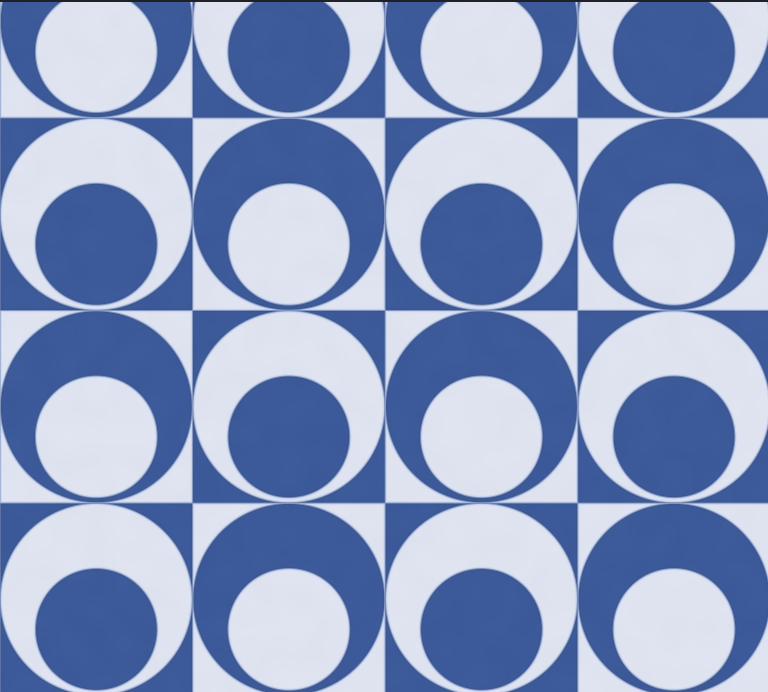
Write a WebGL 1 fragment shader that draws this pattern.

```glsl
precision highp float;

uniform vec2 u_resolution;

const vec3 LIGHT = vec3(0.875, 0.890, 0.940);
const vec3 BLUE = vec3(0.235, 0.350, 0.600);
const vec3 LIGHT_RIM = vec3(0.740, 0.810, 0.940);
const vec3 BLUE_RIM = vec3(0.240, 0.330, 0.530);
const vec3 BAR = vec3(0.120, 0.120, 0.150);

const float COLUMNS = 3.988;      // cells across the canvas width
const float ROW_SHIFT = 0.019;    // part of the bottom row cut off
const vec2 OUTER_CENTER = vec2(0.5, 0.5);
const float OUTER_RADIUS = 0.498;
const vec2 INNER_CENTER = vec2(0.5, 0.344);
const float INNER_RADIUS = 0.316;
const float EDGE_SOFTNESS = 0.005;
const float RIM_WIDTH = 0.013;
const float BAR_HEIGHT = 0.0028;  // share of the canvas height
const float MOTTLE_SCALE = 7.0;
const float MOTTLE_AMOUNT = 0.010;

vec2 randomGradient(vec2 p) {
  float angle = 6.2832 * fract(sin(dot(p, vec2(127.1, 311.7))) * 43758.5);
  return vec2(cos(angle), sin(angle));
}

float gradientNoise(vec2 p) {
  vec2 i = floor(p);
  vec2 f = p - i;
  vec2 u = f * f * f * (f * (f * 6.0 - 15.0) + 10.0);
  float a = dot(randomGradient(i), f);
  float b = dot(randomGradient(i + vec2(1.0, 0.0)), f - vec2(1.0, 0.0));
  float c = dot(randomGradient(i + vec2(0.0, 1.0)), f - vec2(0.0, 1.0));
  float d = dot(randomGradient(i + 1.0), f - 1.0);
  return mix(mix(a, b, u.x), mix(c, d, u.x), u.y);
}

// Signed distance to the nearest grid line; the sign alternates per cell.
vec2 alternatingCells(vec2 p) {
  return 0.5 - abs(mod(p + 0.5, 2.0) - 1.0);
}

float softSign(float d, float w) {
  return clamp(d / w, -1.0, 1.0);
}

void main() {
  vec2 p = gl_FragCoord.xy / u_resolution.x * COLUMNS + vec2(0.0, ROW_SHIFT);
  float pixel = COLUMNS / u_resolution.x;
  float w = max(EDGE_SOFTNESS, 0.7 * pixel);

  // Distances to the grid and to both circles
  vec2 cell = fract(p);
  vec2 grid = 0.5 - abs(cell - 0.5);
  vec2 parity = sign(mod(floor(p), 2.0) - 0.5);
  vec2 checker = grid * parity;
  float outer = length(cell - OUTER_CENTER) - OUTER_RADIUS;
  float inner = length(cell - INNER_CENTER) - INNER_RADIUS;

  // Each edge crossed swaps the two tones
  float tone = -softSign(checker.x, w) * softSign(checker.y, w)
             * softSign(outer, w) * softSign(inner, w);

  // Tinted rims beside the circles and grid lines
  float edge = min(min(abs(outer), abs(inner)), min(grid.x, grid.y));
  float rim = 1.0 - smoothstep(0.3 * RIM_WIDTH, RIM_WIDTH, edge);
  vec3 lightTone = mix(LIGHT, LIGHT_RIM, 0.8 * rim);
  vec3 blueTone = mix(BLUE, BLUE_RIM, 0.8 * rim);
  vec3 color = mix(blueTone, lightTone, 0.5 + 0.5 * tone);

  // Faint mottling
  color += MOTTLE_AMOUNT * gradientNoise(p * MOTTLE_SCALE);

  // Dark bar along the top
  float fromTop = 1.0 - gl_FragCoord.y / u_resolution.y;
  float halfPixel = 0.5 / u_resolution.y;
  float bar = 1.0 - smoothstep(BAR_HEIGHT - halfPixel, BAR_HEIGHT + halfPixel, fromTop);
  gl_FragColor = vec4(mix(color, BAR, bar), 1.0);
}
```
